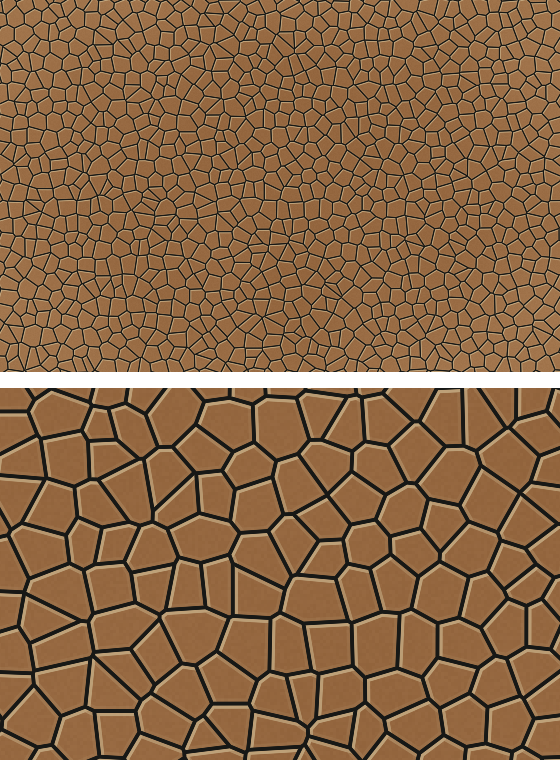
Top, the full canvas; bottom, a detail of the centre.
This pattern is drawn by a WebGL 1 fragment shader. Its source:

```glsl
precision highp float;
// Brown mosaic of irregular polygonal tiles with thin dark grout.
// A jittered, staggered grid of sites gives Voronoi cells; exact distances
// to the cell borders shape the grout and a pale rim lit from the upper left.
uniform vec2 u_resolution;

const float ROWS = 26.0;

vec2 hash2(vec2 p) {
  vec3 q = fract(vec3(p.xyx) * vec3(0.1031, 0.1030, 0.0973));
  q += dot(q, q.yzx + 33.33);
  return fract((q.xx + q.yz) * q.zy);
}

// Smooth value noise for the broad tonal drift
float valueNoise(vec2 p) {
  vec2 i = floor(p), f = fract(p);
  f = f * f * (3.0 - 2.0 * f);
  return mix(mix(hash2(i).x, hash2(i + vec2(1.0, 0.0)).x, f.x),
             mix(hash2(i + vec2(0.0, 1.0)).x, hash2(i + 1.0).x, f.x), f.y);
}

// Scattered tile centre; odd rows are shifted by half a step
vec2 site(vec2 cell) {
  vec2 jitter = 0.5 + 0.86 * (hash2(cell + 57.0) - 0.5);
  return cell + jitter + vec2(0.5 * mod(cell.y, 2.0) - 0.25, 0.0);
}

// Returns distance to the nearest border (x) and rim light (y)
vec2 tileEdges(vec2 p, float pixel) {
  vec2 base = floor(p), home = base, toHome = vec2(0.0);
  float nearest = 100.0;
  for (int y = -2; y <= 2; y++) {
    for (int x = -2; x <= 2; x++) {
      vec2 cell = base + vec2(float(x), float(y));
      vec2 d = site(cell) - p;
      if (dot(d, d) < nearest) {
        nearest = dot(d, d);
        home = cell;
        toHome = d;
      }
    }
  }
  float border = 10.0, rim = 0.0;
  vec2 lightDir = normalize(vec2(-0.7, 0.8));
  for (int y = -2; y <= 2; y++) {
    for (int x = -2; x <= 2; x++) {
      if (x == 0 && y == 0) continue;
      vec2 toOther = site(home + vec2(float(x), float(y))) - p;
      vec2 outward = normalize(toOther - toHome);
      float dist = dot(0.5 * (toHome + toOther), outward);
      float facing = 0.14 + 0.86 * smoothstep(-0.25, 0.9, dot(outward, lightDir));
      float band = 1.0 - smoothstep(0.12 - 0.5 * pixel, 0.12 + 0.5 * pixel, dist);
      border = min(border, dist);
      rim = max(rim, facing * band);
    }
  }
  return vec2(border, rim);
}

void main() {
  vec2 uv = gl_FragCoord.xy / u_resolution.y;
  vec2 centred = gl_FragCoord.xy / u_resolution - 0.5;
  float pixel = ROWS / u_resolution.y;
  vec2 edges = tileEdges(uv * ROWS, pixel);

  // Clay body: lighter towards the corners, with faint drift and grain
  vec3 clay = mix(vec3(0.585, 0.405, 0.250), vec3(0.635, 0.460, 0.300),
                  smoothstep(0.05, 0.45, dot(centred, centred)));
  clay += 0.025 * (valueNoise(uv * 5.0) - 0.5);
  clay += 0.018 * (hash2(floor(uv * 340.0)).x - 0.5);

  // Pale bevel, then dark grout on top
  vec3 bevel = vec3(0.80, 0.71, 0.55);
  vec3 grout = vec3(0.09, 0.095, 0.085);
  vec3 color = mix(clay, bevel, 0.75 * edges.y);
  float groutMask = 1.0 - smoothstep(0.046 - 0.5 * pixel, 0.046 + 0.5 * pixel, edges.x);
  color = mix(color, grout, groutMask);
  gl_FragColor = vec4(color, 1.0);
}
```
